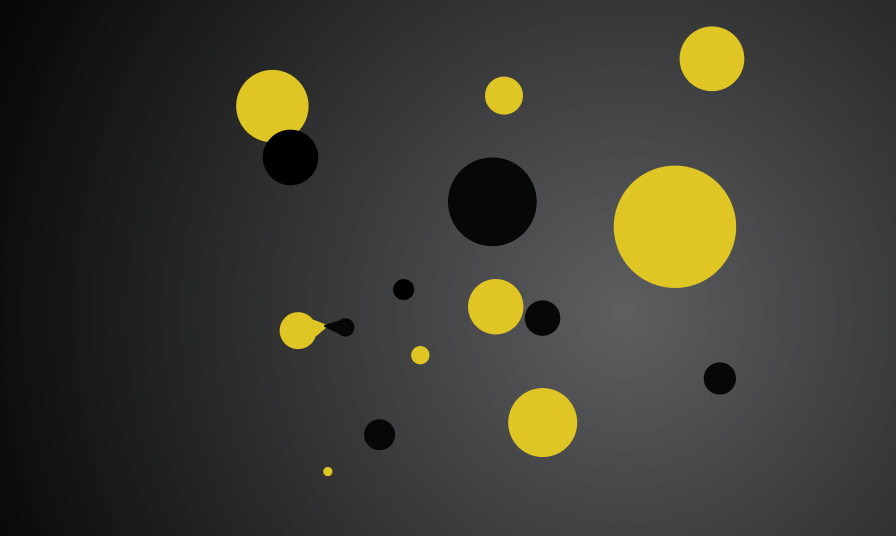
This background is drawn by a WebGL 2 fragment shader. Its source:

```glsl
#version 300 es
precision highp float;
// Flat yellow and black discs, with a pair of drops touching at their tips,
// over a charcoal radial gradient that falls off in faint concentric steps.
// All lengths are hundredths of the canvas width; shapes are distance functions.

uniform vec2 u_resolution;
out vec4 outColor;

// Discs: centre x, centre y, radius
const vec3 YELLOW_DISCS[8] = vec3[8](
    vec3(30.40, 47.98, 4.04), vec3(56.25, 49.15, 2.12),
    vec3(79.46, 53.26, 3.61), vec3(75.33, 34.51, 6.83),
    vec3(55.33, 25.59, 3.09), vec3(46.91, 20.18, 1.02),
    vec3(60.57, 12.66, 3.85), vec3(36.59, 7.19, 0.51));
const vec3 BLACK_DISCS[6] = vec3[6](
    vec3(32.42, 42.25, 3.10), vec3(45.05, 27.50, 1.17),
    vec3(54.95, 37.30, 4.95), vec3(60.55, 24.32, 1.98),
    vec3(80.34, 17.58, 1.80), vec3(42.36, 11.30, 1.73));

float disc(vec2 p, vec3 shape) {
    return length(p - shape.xy) - shape.z;
}

// Disc drawn out into a cone that narrows towards the tip
float drop(vec2 p, vec3 bulb, vec2 tip) {
    vec2 axis = tip - bulb.xy;
    vec2 q = p - bulb.xy;
    float along = clamp(dot(q, axis) / dot(axis, axis), 0.0, 1.0);
    float cone = length(q - axis * along) - mix(bulb.z, 0.14, along);
    return min(disc(p, bulb), cone);
}

// Antialiased fill: one pixel of softness around the zero distance
float fill(float dist) {
    float pixel = 100.0 / u_resolution.x;
    return clamp(0.5 - dist / pixel, 0.0, 1.0);
}

vec3 backdrop(vec2 p) {
    float level = length(p - vec2(69.7, 24.9)) / 76.0 * 38.0;
    float stepped = floor(level) + smoothstep(0.5, 1.0, fract(level));
    return mix(vec3(0.365, 0.368, 0.375), vec3(0.025), min(stepped / 38.0, 1.0));
}

void main() {
    vec2 p = gl_FragCoord.xy / u_resolution.x * 100.0;
    vec3 yellow = vec3(0.873, 0.775, 0.14);
    vec3 ink = vec3(0.02, 0.03, 0.027);

    vec3 color = backdrop(p);

    // Yellow layer
    float yellowDist = drop(p, vec3(33.27, 22.92, 2.06), vec2(36.46, 23.44));
    for (int i = 0; i < 8; i++) {
        yellowDist = min(yellowDist, disc(p, YELLOW_DISCS[i]));
    }
    color = mix(color, yellow, fill(yellowDist));

    // Black layer: the first two discs are fully black
    color = mix(color, ink, fill(drop(p, vec3(38.54, 23.28, 1.02), vec2(36.3, 23.44))));
    for (int i = 0; i < 6; i++) {
        vec3 tone = i < 2 ? vec3(0.0) : ink;
        color = mix(color, tone, fill(disc(p, BLACK_DISCS[i])));
    }

    outColor = vec4(color, 1.0);
}
```
